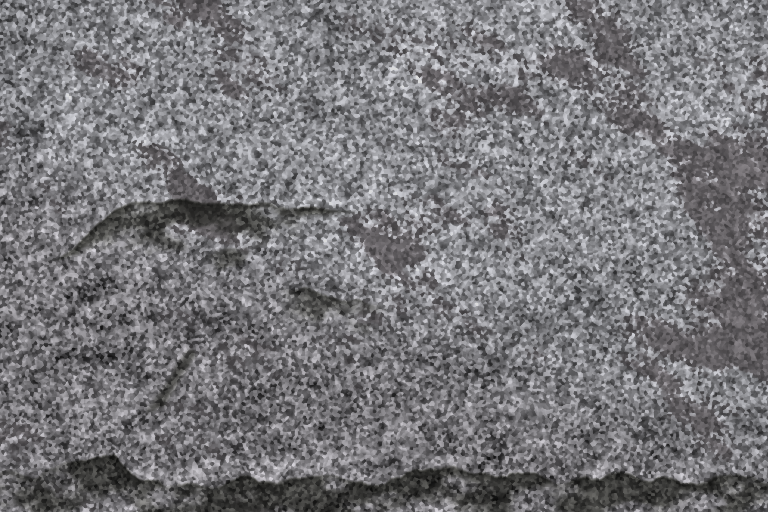
This texture is drawn by a Shadertoy shader. Its source:

```glsl
// Weathered granite face: fine mineral grains, slanted smooth stains and
// broken ledges that cast ragged shadows. Everything is layered from one
// soft cellular noise, whose random cell tones blend at their borders.

const vec3 STONE_TINT  = vec3(0.990, 0.995, 1.025);
const vec3 STAIN_TINT  = vec3(1.020, 0.980, 1.010);
const vec3 SHADOW_TINT = vec3(1.010, 1.010, 0.950);
const float STAIN_TONE = 0.355;

float hash1(vec2 p) {
    vec3 q = fract(vec3(p.xyx) * 0.1031);
    q += dot(q, q.yzx + 33.33);
    return fract((q.x + q.y) * q.z);
}

vec2 hash2(vec2 p) {
    return vec2(hash1(p + 3.7), hash1(p + 71.3));
}

// Cellular noise: random tone per cell, blended by distance to the seeds
float softCells(vec2 p, float sharpness) {
    vec2 cell = floor(p);
    float total = 0.0, weights = 0.0;
    for (int j = -1; j <= 1; j++)
    for (int i = -1; i <= 1; i++) {
        vec2 id = cell + vec2(i, j);
        vec2 d = id + hash2(id) - p;
        float w = exp(-sharpness * dot(d, d));
        total += w * hash1(id + 17.0);
        weights += w;
    }
    return total / weights;
}

float layeredCells(vec2 p) {
    float sum = 0.0, amplitude = 0.53;
    for (int i = 0; i < 4; i++) {
        sum += amplitude * softCells(p, 4.5);
        p = mat2(0.8, 0.6, -0.6, 0.8) * p * 2.05 + 19.3;
        amplitude *= 0.5;
    }
    return sum;
}

float bump(float x, float center, float width) {
    float d = (x - center) / width;
    return exp(-d * d);
}

float span(float x, float start, float end, float fade) {
    return smoothstep(start, start + fade, x) * (1.0 - smoothstep(end - fade, end, x));
}

float segmentDistance(vec2 p, vec2 a, vec2 b) {
    vec2 ab = b - a;
    return length(p - a - ab * clamp(dot(p - a, ab) / dot(ab, ab), 0.0, 1.0));
}

// Shadow below an edge: crisp on top, ragged underneath, darkest at contact
float ledgeShadow(float below, float thickness, float ragged) {
    float top = smoothstep(-0.002, 0.006, below);
    float fade = 1.0 - smoothstep(0.1, 1.2, below / thickness + (ragged - 0.5) * 3.5);
    float contact = exp(-max(below, 0.0) / 0.009);
    return top * clamp(fade * 0.65 + contact * 0.4, 0.0, 1.0);
}

void mainImage(out vec4 fragColor, in vec2 fragCoord) {
    vec2 p = fragCoord / iResolution.y;
    float ragged = layeredCells(p * vec2(13.0, 24.0));
    float broad = layeredCells(p * 3.0 + 40.0);
    float jag = (layeredCells(p * vec2(16.0, 9.0) + 7.0) - 0.5) * 0.05;

    // Mineral grains in two sizes
    float grain = 0.66 * softCells(p * 165.0, 9.0) + 0.34 * softCells(p * 80.0, 7.0) - 0.5;

    // Broad light: paler upper right, rougher and darker lower left
    float upper = smoothstep(-0.15, 0.2, p.y + 0.4 * p.x - 0.65);
    float tone = mix(0.475, 0.525, upper) + (broad - 0.5) * 0.16;
    tone -= 0.06 * (1.0 - smoothstep(0.06, 0.18, p.x)) * smoothstep(0.55, 0.7, p.y);

    // Chipped relief, lit from above
    vec2 q = p * vec2(8.0, 13.0);
    float relief = layeredCells(q) - layeredCells(q + vec2(-0.08, 0.3));
    tone += relief * mix(0.42, 0.14, upper);

    // Pale scar along the left edge
    float scar = segmentDistance(p, vec2(0.05, 0.52), vec2(0.16, 0.90)) + jag * 0.8;
    float streaks = softCells(vec2(p.x * 60.0 - p.y * 17.0, p.y * 9.0), 5.0);
    tone += 0.18 * exp(-abs(scar) / 0.025) * streaks * span(p.y, 0.45, 0.95, 0.15);

    // Smooth stains drawn out toward the lower right
    vec2 along = vec2(cos(0.55), -sin(0.55));
    vec2 slanted = vec2(dot(p, along), dot(p, vec2(-along.y, along.x)));
    float stainField = layeredCells(slanted * vec2(5.0, 11.0) + 5.0);
    float stain = smoothstep(0.56, 0.65, stainField - 0.10 * (1.0 - upper) - grain * 0.16);
    stain *= 0.85;

    // Ledges: long upper one, small middle one and the broken foot
    float upperEdge = mix(0.485, 0.61, smoothstep(0.07, 0.27, p.x)) - 0.06 * max(p.x - 0.3, 0.0);
    float middleEdge = 0.44 - 0.18 * max(p.x - 0.60, 0.0);
    float footEdge = 0.064 + 0.045 * bump(p.x, 0.17, 0.09) + 0.028 * bump(p.x, 0.85, 0.07);
    float belowUpper = upperEdge + jag * 0.6 - p.y;
    float belowFoot = footEdge + jag - p.y;
    float upperSpan = span(p.x, 0.07, 0.72, 0.10);
    float upperDepth = 0.012 + 0.075 * span(p.x, 0.12, 0.68, 0.18);
    float shadow = ledgeShadow(belowUpper, upperDepth, ragged) * upperSpan;
    shadow = max(shadow, 0.8 * ledgeShadow(middleEdge + jag - p.y, 0.04, ragged)
                         * span(p.x, 0.53, 0.77, 0.08));
    shadow = max(shadow, ledgeShadow(belowFoot, 0.085, ragged));

    // Short crevice in the lower face
    float crevice = segmentDistance(p + jag, vec2(0.30, 0.20), vec2(0.365, 0.30));
    shadow = max(shadow, 0.6 * (1.0 - smoothstep(0.002, 0.016, crevice)));

    // Lit rims just above the edges
    tone += 0.06 * bump(belowUpper, -0.010, 0.012) * upperSpan;
    tone += 0.05 * bump(belowFoot, -0.010, 0.012);

    // Combine tones, then tint
    tone += grain * 0.66;
    tone = mix(tone, STAIN_TONE + grain * 0.25, stain);
    tone *= 1.0 - 0.74 * shadow;
    vec3 tint = mix(STONE_TINT, STAIN_TINT, max(stain, 0.4 * (1.0 - upper)));
    tint = mix(tint, SHADOW_TINT, shadow);
    fragColor = vec4(clamp(tone * tint, 0.04, 0.86), 1.0);
}
```
